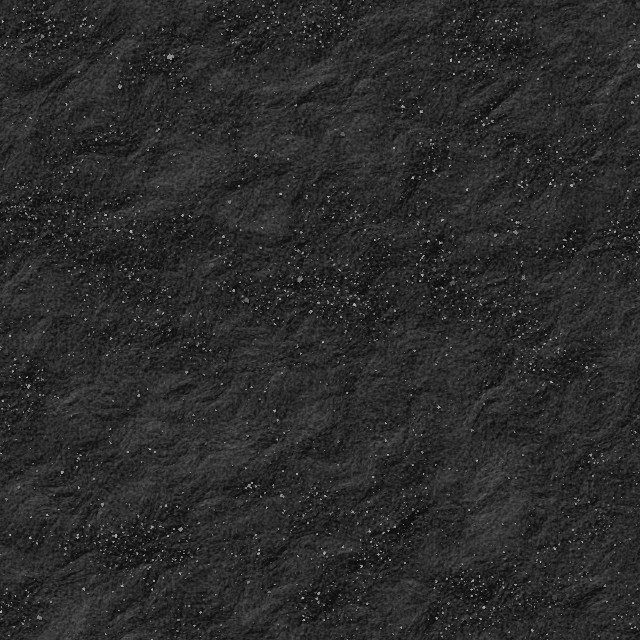
A Shadertoy shader for this texture:

```glsl
vec2 hash2(vec2 p) {
    vec3 q = fract(p.xyx * vec3(0.1031, 0.1030, 0.0973));
    q += dot(q, q.yzx + 33.33);
    return fract((q.xx + q.yz) * q.zy);
}

float cornerSlope(vec2 cell, vec2 corner, vec2 f) {
    float angle = 6.2832 * hash2(cell + corner + 71.0).x;
    return dot(vec2(cos(angle), sin(angle)), f - corner);
}

float gradientNoise(vec2 p) {
    vec2 i = floor(p), f = p - i;
    vec2 u = f * f * f * (f * (f * 6.0 - 15.0) + 10.0);
    float low = mix(cornerSlope(i, vec2(0, 0), f), cornerSlope(i, vec2(1, 0), f), u.x);
    float high = mix(cornerSlope(i, vec2(0, 1), f), cornerSlope(i, vec2(1, 1), f), u.x);
    return mix(low, high, u.y);
}

// Rough rock: rounded lumps with creases between them, on a slight diagonal
float rockHeight(vec2 uv) {
    vec2 p = mat2(0.88, -0.48, 0.48, 0.88) * uv * vec2(0.94, 1.08);
    p += 0.02 * vec2(gradientNoise(uv * 13.0), gradientNoise(uv * 13.0 + 40.0));
    float height = 0.0, size = 0.08, frequency = 9.0;
    for (int i = 0; i < 6; i++) {
        float n = gradientNoise(p * frequency + float(i) * 17.3);
        height += size * mix(n, 1.5 * abs(n), 0.6);
        frequency *= 1.95;
        size *= 0.57;
        p = mat2(0.8, 0.6, -0.6, 0.8) * p;
    }
    return height;
}

// Scattered grit on a turned grid: x is the lit grain, y is the shadow below it
vec2 gritLayer(vec2 uv, float grid, float turn, float chance, vec2 radii) {
    float c = cos(turn), s = sin(turn);
    mat2 spin = mat2(c, s, -s, c);
    vec2 p = spin * uv * grid + 50.0;
    vec2 cell = floor(p);
    vec2 place = hash2(cell + grid), kind = hash2(cell + grid * 2.0 + 9.0);
    vec2 d = p - cell - mix(vec2(0.24), vec2(0.76), place);
    float radius = mix(radii.x, radii.y, kind.y * kind.y);
    float edge = 0.5 * grid / iResolution.y;
    float bumpy = 0.9 * radius * gradientNoise(d / radius * 1.2 + cell * 1.7);
    float grain = 1.0 - smoothstep(-edge, edge, length(d) + bumpy - radius);
    vec2 below = d + spin * vec2(-0.4, 0.8) * radius;
    float shadow = 1.0 - smoothstep(-edge, edge, length(below) - radius);
    float shine = mix(0.25, 1.0, place.x * kind.y);
    return step(kind.x, chance) * vec2(grain * shine, shadow);
}

void mainImage(out vec4 fragColor, in vec2 fragCoord) {
    vec2 uv = fragCoord / iResolution.y;

    // Broad light and dark patches with ragged rims
    vec2 ragged = uv + 0.012 * vec2(gradientNoise(uv * 40.0), gradientNoise(uv * 40.0 + 9.0));
    float patches = 0.8 * gradientNoise(ragged * 4.5 + 3.0)
                  + 0.8 * gradientNoise(ragged * 10.0 + 21.0)
                  + 0.5 * gradientNoise(ragged * 23.0 + 55.0);

    // Relief lit from the upper left
    float reach = 0.0018;
    vec2 toLight = reach * vec2(-0.5, 0.86);
    float relief = (rockHeight(uv) - rockHeight(uv + toLight)) / reach;
    float tone = 0.161 + 0.066 * patches + 0.025 * relief;

    // Fine mineral grain, coarser in contrast where the rock is dark
    float hollow = smoothstep(-0.1, 0.5, -patches);
    float grain = gradientNoise(uv * 235.0) + 0.6 * gradientNoise(uv.yx * 170.0 + 8.0);
    tone += (0.1 + 0.03 * hollow) * grain;
    tone = max(tone, 0.06 + 0.2 * tone);

    // Grit gathers in the dark hollows
    vec2 grit = gritLayer(uv, 190.0, 0.5, 0.04 + 0.3 * hollow, vec2(0.15, 0.3));
    grit = max(grit, gritLayer(uv, 131.0, 1.2, 0.03 + 0.26 * hollow, vec2(0.12, 0.27)));
    grit = max(grit, gritLayer(uv, 77.0, 0.8, 0.03 + 0.14 * hollow, vec2(0.08, 0.19)));
    grit = max(grit, gritLayer(uv, 30.0, 0.3, 0.03 + 0.07 * hollow, vec2(0.05, 0.13)));
    tone *= 1.0 - 0.4 * grit.y;
    tone = mix(tone, 0.24 + 0.46 * grit.x, min(1.0, 2.2 * grit.x));

    fragColor = vec4(vec3(clamp(tone, 0.0, 1.0)), 1.0);
}
```
